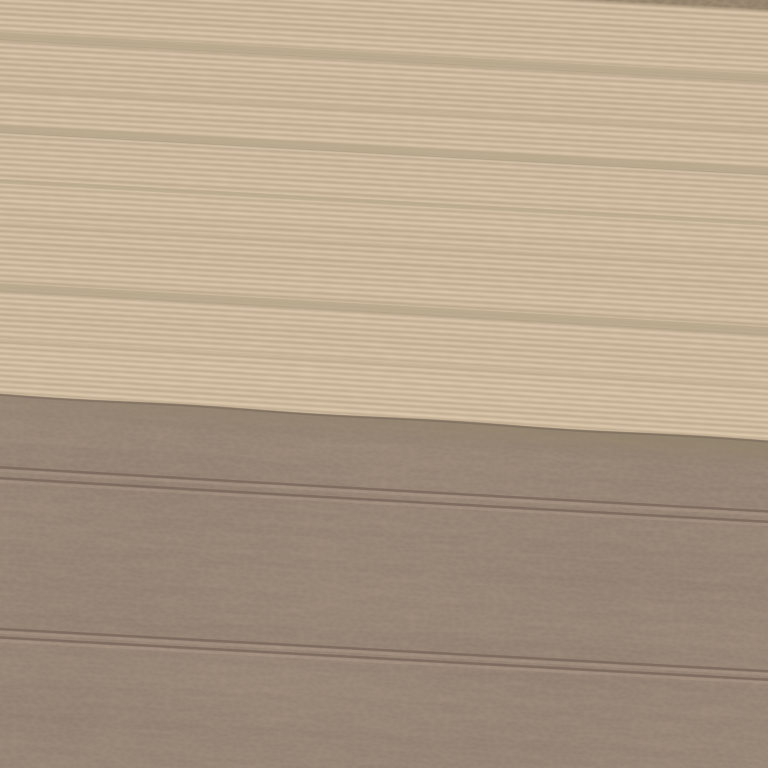
Reproduce this texture procedurally as a WebGL 2 fragment shader.

```glsl
#version 300 es
precision highp float;
// Two fields seen from above: pale ribbed straw over smooth brown soil.
// A sheared row coordinate carries the ribs, bands, wheel tracks and border;
// layered sines and stretched cellular noise add tone and grain.

uniform vec2 u_resolution;
out vec4 fragColor;

const vec3 STRAW_LIGHT = vec3(0.86, 0.78, 0.67);
const vec3 STRAW_DARK  = vec3(0.745, 0.668, 0.56);
const vec3 BAND_COLOR  = vec3(0.72, 0.655, 0.545);
const vec3 SOIL        = vec3(0.595, 0.525, 0.465);
const vec3 SOIL_OLIVE  = vec3(0.575, 0.52, 0.425);
const vec3 TRACK_DARK  = vec3(0.455, 0.39, 0.34);
const vec3 CORNER      = vec3(0.60, 0.53, 0.44);

const float SLOPE       = 0.055;   // fall of the rows from left to right
const float SLOPE_EXTRA = 0.006;   // added fall near the border
const float BORDER      = 0.487;   // row heights at the left edge
const float CORNER_ROW  = 1.041;
const float RIB_COUNT   = 138.0;
const float BAND_HALF   = 0.0052;
const vec3  WIDE_BANDS  = vec3(0.953, 0.832, 0.626);
const vec4  THIN_BANDS  = vec4(0.883, 0.764, 0.708, 0.556);
const vec4  THIN_WEIGHT = vec4(0.45, 0.6, 0.3, 0.4);
const vec4  TRACKS      = vec4(0.3915, 0.3775, 0.181, 0.170);

float hash(vec2 p) {
    p = fract(p * vec2(0.1031, 0.1137));
    p += dot(p, p.yx + 33.33);
    return fract((p.x + p.y) * p.x * 7.31);
}

// Distance to the nearest scattered point, about 0 to 1.
float cellular(vec2 p) {
    vec2 cell = floor(p);
    float nearest = 4.0;
    for (int y = -1; y <= 1; y++) {
        for (int x = -1; x <= 1; x++) {
            vec2 c = cell + vec2(x, y);
            vec2 d = c + vec2(hash(c), hash(c + 57.0)) - p;
            nearest = min(nearest, dot(d, d));
        }
    }
    return sqrt(nearest);
}

// Slow change of tone from row to row.
float rowTone(float row) {
    return (sin(row * 61.0) + sin(row * 143.0 + 1.7)
          + sin(row * 287.0 + 4.1)) / 3.0;
}

float line(float d, float halfWidth, float px) {
    return 1.0 - smoothstep(halfWidth - px, halfWidth + px, abs(d));
}

vec3 strawField(vec2 uv, float row, float px) {
    // Ribs: a repeated wave, faded where a pixel cannot resolve it.
    float ribId = floor(row * RIB_COUNT);
    float wave = 0.5 + 0.5 * cos(6.2832 * row * RIB_COUNT);
    float detail = 1.0 - smoothstep(0.35, 0.7, px * RIB_COUNT);
    float tone = 0.48 + (wave - 0.5) * 0.72 * detail;
    tone += 0.09 * rowTone(row) + 0.10 * (hash(vec2(ribId, 3.0)) - 0.5);
    tone += 0.16 * (cellular(vec2(uv.x * 45.0, row * 150.0)) - 0.5);
    tone += 0.08 * smoothstep(0.66, BORDER, row);
    vec3 color = mix(STRAW_DARK, STRAW_LIGHT, clamp(tone, -0.1, 1.1));

    // Broad unribbed bands with a soft lower shade, then faint narrow ones.
    for (int i = 0; i < 3; i++) {
        float d = row - WIDE_BANDS[i];
        color = mix(color, BAND_COLOR, 0.85 * line(d, BAND_HALF, px));
        color *= 1.0 - 0.05 * line(d + BAND_HALF, 0.0012, px);
    }
    for (int i = 0; i < 4; i++) {
        float d = row - THIN_BANDS[i];
        color = mix(color, BAND_COLOR, THIN_WEIGHT[i] * line(d, 0.003, px));
    }
    return color;
}

vec3 soilField(vec2 uv, float row, float px) {
    // Streaks along the rows and finer clods.
    float streak = cellular(vec2(uv.x * 14.0, row * 150.0)) - 0.5;
    float clod = cellular(vec2(uv.x * 110.0, row * 190.0)) - 0.5;
    float patches = sin(uv.x * 7.0 + row * 17.0) * sin(uv.x * 3.0 - row * 23.0);
    vec3 color = SOIL * (1.0 + 0.035 * streak + 0.045 * clod
                       + 0.012 * patches + 0.012 * rowTone(row));

    // Olive verge just below the border, stronger to the right.
    float verge = smoothstep(BORDER - 0.045, BORDER, row);
    color = mix(color, SOIL_OLIVE, verge * mix(0.25, 0.75, uv.x));

    // Wheel tracks: dark ruts, each with a lit lower rim.
    for (int i = 0; i < 4; i++) {
        float d = row - TRACKS[i];
        color = mix(color, TRACK_DARK, 0.72 * line(d, 0.0016, px));
        color *= 1.0 + 0.07 * line(d + 0.0042, 0.0018, px);
    }
    return color;
}

void main() {
    vec2 uv = gl_FragCoord.xy / u_resolution;
    float px = 0.7 / u_resolution.y;
    float nearBorder = (uv.y - 0.45) / 0.12;
    float row = uv.y + uv.x * (SLOPE + SLOPE_EXTRA * exp(-nearBorder * nearBorder));

    float edge = row - BORDER + 0.0008 * sin(uv.x * 19.0);
    vec3 color = mix(soilField(uv, row, px), strawField(uv, row, px),
                     smoothstep(-px, px, edge));
    color = mix(color, TRACK_DARK, 0.5 * line(edge + 0.001, 0.0016, px));

    // Strip of the next field in the upper right corner.
    float corner = smoothstep(-0.003, 0.003, row - CORNER_ROW);
    float grain = cellular(uv * vec2(90.0, 180.0)) - 0.5;
    color = mix(color, CORNER * (1.0 + 0.12 * grain), corner);
    fragColor = vec4(color, 1.0);
}
```
